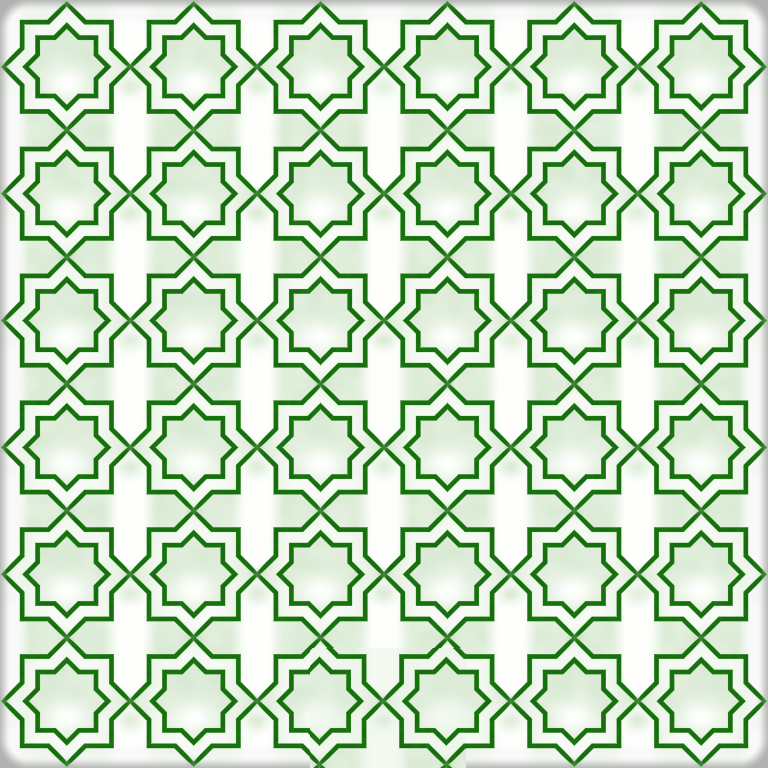
Reproduce this pattern procedurally as a WebGL 2 fragment shader.

```glsl
#version 300 es
precision highp float;
uniform vec2 u_resolution;
out vec4 fragColor;

float hash(vec2 p) {
  p = fract(p * vec2(0.1031, 0.1137));
  p += dot(p, p.yx + 33.33);
  return fract((p.x + p.y) * p.x * 43.7);
}

float noise(vec2 p) {
  vec2 i = floor(p), f = fract(p);
  f = f * f * (3.0 - 2.0 * f);
  return mix(mix(hash(i), hash(i + vec2(1, 0)), f.x),
             mix(hash(i + vec2(0, 1)), hash(i + vec2(1, 1)), f.x), f.y);
}

// Eight-pointed star: union of a square and a diamond
float star(vec2 p, float halfSide) {
  p = abs(p);
  return min(max(p.x, p.y), (p.x + p.y) * 0.7071) - halfSide;
}

float blob(vec2 p, vec2 radius) {
  p /= radius;
  return exp(-dot(p, p));
}

void main() {
  vec2 uv = gl_FragCoord.xy / u_resolution;
  float pitch = 0.1652;
  float pixel = 1.0 / (min(u_resolution.x, u_resolution.y) * pitch);

  // Slightly displaced patch at the bottom, covering the frame
  float patchMask = step(0.404, uv.x) * step(uv.x, 0.607) * step(uv.y, 0.156);

  // Six by six grid; stars continue past the edge only in the patch
  vec2 grid = (uv - 0.5) / pitch + 3.0 + patchMask * vec2(0.009, 0.0);
  vec2 cell = floor(grid);
  cell = mix(clamp(cell, 0.0, 5.0), cell, patchMask);
  vec2 p = grid - cell - 0.5;
  vec2 a = abs(p);

  float outer = star(p, 0.352);
  float inner = star(p, 0.23);

  // Green tint of the ground, the band and the heart of each star
  float ground = 0.95 * smoothstep(0.07, 0.23, abs(0.5 - a.x));
  ground = max(ground, 0.9 * blob(vec2(a.x - 0.5, p.y + 0.15), vec2(0.1, 0.08)));
  float band = 0.3 + 0.5 * smoothstep(0.22, 0.45, a.x) - 0.2 * blob(p + vec2(0.0, 0.27), vec2(0.16, 0.08));
  float heart = 1.0 - blob(p + vec2(0.0, 0.13), vec2(0.18, 0.13));
  float tint = mix(ground, band, smoothstep(0.03, -0.03, outer));
  tint = mix(tint, heart, smoothstep(0.015, -0.015, inner));
  tint *= 0.85 + 0.3 * noise(grid * 9.0);
  tint = mix(tint, max(tint, 0.55), patchMask * 0.6);
  vec3 color = mix(vec3(0.995, 1.0, 0.99), vec3(0.865, 0.925, 0.845), tint);

  // White bevel and grey rounded rim
  float rim = length(max(abs(uv - 0.5) - 0.462, 0.0));
  float framed = 1.0 - patchMask;
  color = mix(color, vec3(0.97), 0.75 * framed * smoothstep(0.0, 0.02, rim));
  color = mix(color, vec3(0.64, 0.65, 0.64), 0.85 * framed * smoothstep(0.024, 0.042, rim));

  // Grey-green glow where neighbouring tips cross
  float crossing = min(length(a - vec2(0.5, 0.0)), length(a - vec2(0.0, 0.5)));
  color = mix(color, vec3(0.68, 0.76, 0.65), 0.5 * exp(-crossing * crossing / 0.002));

  // Star outlines, thinner and paler at the crossings
  float halfWidth = 0.0185 - 0.005 * exp(-crossing * crossing / 0.003);
  float edge = min(abs(outer), abs(inner)) - halfWidth;
  float line = 1.0 - smoothstep(-0.7 * pixel, 0.7 * pixel, edge);
  vec3 green = vec3(0.09, 0.44, 0.05) * (0.95 + 0.1 * noise(grid * 25.0));
  green = mix(green, vec3(0.45, 0.62, 0.42), 0.45 * exp(-crossing * crossing / 0.0008));
  color = mix(color, green, line);

  fragColor = vec4(color, 1.0);
}
```
